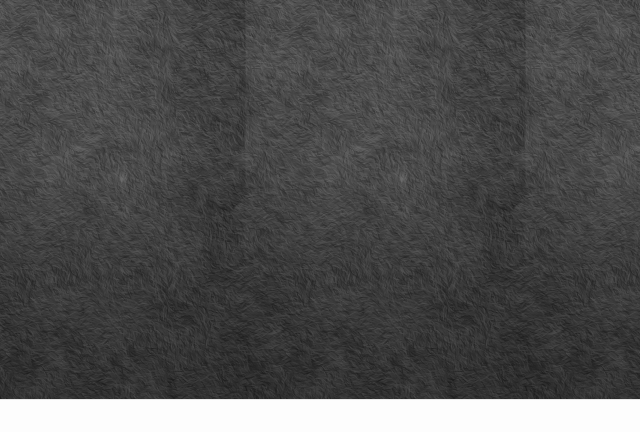
Reproduce this texture procedurally as a Shadertoy shader.

```glsl
// Dark grey felt sheet above a white strip: one wide tile repeated across.
// Each tile is a soft shading gradient plus mottling, covered by layers of
// short bent fibres, one per jittered grid cell, that wrap at the tile width.

#define TILE_WIDTH 0.4375     // all lengths are in canvas widths
#define TILE_START -0.0547
#define FELT_BOTTOM 0.0514
#define CELLS 40.0            // fibre cells across one tile
#define LAYERS 14
#define FIBRE_HALF_WIDTH 0.065 // in cells
#define FIBRE_ANGLE -0.6
#define FIBRE_OPACITY 0.62
#define FIBRE_CONTRAST 0.115
#define MOTTLE_CONTRAST 0.075
#define PAPER_WHITE 0.992

vec3 hash3(vec3 p) {
    p = fract(p * vec3(0.1031, 0.1030, 0.0973));
    p += dot(p, p.yxz + 33.33);
    return fract((p.xxy + p.yxx) * p.zyx);
}

// Value noise that wraps horizontally after a whole number of cells
float tileNoise(vec2 p, float period, float seed) {
    vec2 i = floor(p), f = fract(p);
    f = f * f * (3.0 - 2.0 * f);
    float x0 = mod(i.x, period), x1 = mod(i.x + 1.0, period);
    float low = mix(hash3(vec3(x0, i.y, seed)).x, hash3(vec3(x1, i.y, seed)).x, f.x);
    float high = mix(hash3(vec3(x0, i.y + 1.0, seed)).x, hash3(vec3(x1, i.y + 1.0, seed)).x, f.x);
    return mix(low, high, f.y);
}

// Coverage of a bent, tapered fibre centred on the origin
float fibre(vec2 p, float angle, float halfLength, float bend, float pixel) {
    float c = cos(angle), s = sin(angle);
    p = vec2(c * p.x + s * p.y, c * p.y - s * p.x);
    float dist = abs(p.y - bend * p.x * p.x);
    float line = clamp((FIBRE_HALF_WIDTH - dist) / pixel + 0.5, 0.0, 1.0);
    line *= min(1.0, 2.0 * FIBRE_HALF_WIDTH / pixel);
    return line * (1.0 - smoothstep(0.5 * halfLength, halfLength, abs(p.x)));
}

// Signed tone of the stacked fibres, p in cells
float fibreTone(vec2 p, float flow, float pixel) {
    float tone = 0.0;
    for (int layer = 0; layer < LAYERS; layer++) {
        float seed = float(layer) * 7.0 + 3.0;
        vec2 q = p + hash3(vec3(seed, 5.0, 11.0)).xy * 9.0;
        vec2 cell = floor(q);
        for (int y = -1; y <= 1; y++)
        for (int x = -1; x <= 1; x++) {
            vec2 id = cell + vec2(x, y);
            vec3 key = vec3(mod(id.x, CELLS), id.y, seed);
            vec3 place = hash3(key);
            vec3 form = hash3(key + 61.0);
            float angle = FIBRE_ANGLE + flow + 1.5 * (place.z - 0.5);
            float cover = fibre(q - id - place.xy, angle, mix(0.5, 0.9, form.x),
                                0.8 * (form.y - 0.5), pixel);
            tone = mix(tone, 2.0 * form.z - 1.0, FIBRE_OPACITY * cover);
        }
    }
    return tone;
}

// Broad light: bright upper left, dark right side and bottom
float shading(vec2 t) {
    float light = mix(0.205, 0.300, smoothstep(0.0, 0.75, t.y));
    light -= 0.058 * smoothstep(0.55, 1.0, t.x) * mix(0.4, 1.0, t.y);
    light -= 0.035 * (1.0 - smoothstep(0.0, 0.3, t.x)) * (1.0 - t.y);
    return light;
}

void mainImage(out vec4 fragColor, in vec2 fragCoord) {
    float pixel = 1.0 / iResolution.x;
    vec2 uv = fragCoord * pixel;
    float feltTop = iResolution.y * pixel;

    // Tile coordinates, with the shading seam blended over one pixel
    vec2 p = vec2(uv.x - TILE_START, uv.y - FELT_BOTTOM) / TILE_WIDTH;
    float across = fract(p.x);
    float up = clamp((uv.y - FELT_BOTTOM) / (feltTop - FELT_BOTTOM), 0.0, 1.0);
    float seam = clamp(across * TILE_WIDTH / pixel, 0.0, 1.0);
    float light = mix(shading(vec2(1.0, up)), shading(vec2(across, up)), seam);

    // Cloudy mottling and one pale knot per tile
    float mottle = 0.45 * tileNoise(p * 9.0, 9.0, 2.0)
                 + 0.30 * tileNoise(p * 19.0, 19.0, 4.0)
                 + 0.25 * tileNoise(p * 37.0, 37.0, 6.0) - 0.5;
    light += MOTTLE_CONTRAST * mottle;
    vec2 knot = (vec2(across, p.y) - vec2(0.565, 0.785)) / vec2(0.013, 0.018);
    light += 0.10 * exp(-dot(knot, knot));

    // Fibres follow a slowly turning flow
    float flow = 1.6 * (tileNoise(p * 14.0, 14.0, 8.0) - 0.5);
    float tone = fibreTone(p * CELLS, flow, pixel * CELLS / TILE_WIDTH);
    light += FIBRE_CONTRAST * tone * mix(0.85, 1.1, up);

    // White strip below the felt
    float felt = clamp((uv.y - FELT_BOTTOM) / pixel + 0.5, 0.0, 1.0);
    fragColor = vec4(vec3(mix(PAPER_WHITE, light, felt)), 1.0);
}
```
